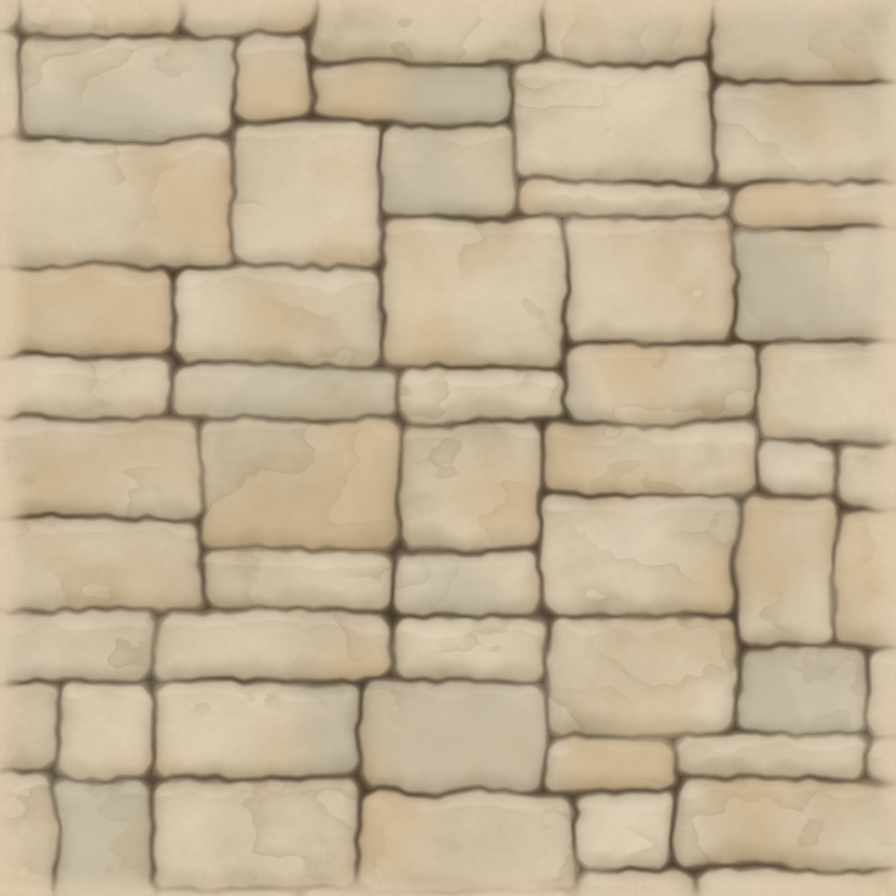
Reproduce this texture procedurally as a WebGL 1 fragment shader.

```glsl
precision highp float;
uniform vec2 u_resolution;

#define GRID vec2(5.0, 9.6)   // average stones across and up
#define SPREAD 0.35           // variation of stone sizes, below 0.5
#define JOINT 0.0024          // half width of the joints
#define CORNER 0.015          // corner radius of the stones
#define WOBBLE 0.010          // slow waviness of the outlines
#define ROUGHNESS 0.005       // fine chipping of the outlines
#define CRAGS 0.42            // strength of the painted ledges
#define BORDER 0.035          // width of the faded margin

const vec3 LIGHT = vec3(0.875, 0.815, 0.715);
const vec3 SHADE = vec3(0.725, 0.660, 0.540);
const vec3 OCHRE = vec3(0.800, 0.675, 0.500);
const vec3 SLATE = vec3(0.700, 0.680, 0.600);
const vec3 UMBER = vec3(0.350, 0.295, 0.225);
const vec3 PAPER = vec3(0.860, 0.790, 0.675);

float hash(vec2 p) {
  vec3 q = fract(p.xyx * 0.1031);
  q += dot(q, q.yzx + 33.33);
  return fract((q.x + q.y) * q.z);
}

float noise(vec2 p) {
  vec2 i = floor(p), f = fract(p);
  f = f * f * (3.0 - 2.0 * f);
  return mix(mix(hash(i), hash(i + vec2(1, 0)), f.x),
             mix(hash(i + vec2(0, 1)), hash(i + vec2(1, 1)), f.x), f.y);
}

float fbm(vec2 p) {
  float sum = 0.0, amp = 0.52;
  for (int k = 0; k < 5; k++) {
    sum += amp * noise(p);
    p = mat2(1.6, 1.2, -1.2, 1.6) * p + 11.7;
    amp *= 0.5;
  }
  return sum;
}

vec2 noise2(vec2 p) {
  return vec2(noise(p), noise(p + 57.3)) - 0.5;
}

float shift(vec2 node) {
  return (hash(node + 41.0) * 2.0 - 1.0) * SPREAD;
}

// Interlocking rectangles: walls through grid nodes alternate in direction
vec4 stoneBounds(vec2 c) {
  float a = shift(c), b = shift(c + vec2(1, 0));
  float d = shift(c + vec2(0, 1)), e = shift(c + vec2(1, 1));
  bool even = mod(c.x + c.y, 2.0) < 0.5;
  vec4 offset = even ? vec4(d, a, b, e) : vec4(a, b, e, d);
  return (vec4(c, c + 1.0) + offset) / vec4(GRID, GRID);
}

float roundedBox(vec2 p, vec4 bounds) {
  vec2 halfSize = 0.5 * (bounds.zw - bounds.xy) - JOINT;
  float r = min(CORNER, min(halfSize.x, halfSize.y));
  vec2 q = abs(p - 0.5 * (bounds.xy + bounds.zw)) - halfSize + r;
  return length(max(q, 0.0)) + min(max(q.x, q.y), 0.0) - r;
}

void main() {
  vec2 uv = gl_FragCoord.xy / u_resolution;
  vec2 p = uv + WOBBLE * noise2(uv * 16.0) + ROUGHNESS * noise2(uv * 65.0);

  // Nearest stone
  vec2 cell = floor(p * GRID), id = cell;
  vec4 bounds = vec4(0.0);
  float dist = 1e3;
  for (int y = -1; y <= 1; y++) {
    for (int x = -1; x <= 1; x++) {
      vec2 c = cell + vec2(x, y);
      vec4 box = stoneBounds(c);
      float d = roundedBox(p, box);
      if (d < dist) { dist = d; id = c; bounds = box; }
    }
  }
  float seed = hash(id + 7.0);
  vec2 s = uv + 9.0 * vec2(seed, hash(id + 19.0));

  // Washes and ledges: soft on one side, crisp on the other
  float wash = fbm(s * 9.0);
  float level = fbm(s * vec2(6.0, 8.5) + 3.0) * 5.0;
  float ramp = fract(level);
  float ledge = ramp * ramp * ramp * (1.0 - smoothstep(0.93, 1.0, ramp));
  ledge *= smoothstep(0.35, 0.65, noise(s * 13.0));
  float grain = noise(uv * 210.0) - 0.5;
  float tone = 0.70 + 0.95 * (wash - 0.5) + 0.18 * (seed - 0.5);
  tone += 0.09 * grain - CRAGS * ledge;

  // Lit upper lip and shaded foot
  float chip = 0.016 * noise(s * 30.0);
  float lip = 1.0 - smoothstep(0.006, 0.011, bounds.w - p.y - chip);
  float foot = 1.0 - smoothstep(0.0, 0.018, p.y - bounds.y - chip);
  tone += 0.24 * lip - 0.34 * foot;
  vec3 color = mix(SHADE, LIGHT, clamp(tone, -0.2, 1.0));

  // Warm and cool stains
  float warm = smoothstep(0.48, 0.78, fbm(s * 7.0 + 31.0));
  float cool = smoothstep(0.45, 0.72, fbm(s * 5.0 + 63.0));
  color = mix(color, OCHRE, 0.45 * warm);
  color = mix(color, SLATE, 0.60 * cool * smoothstep(0.45, 0.85, seed));

  // Joints: a broad soft stain with an uneven dark core
  float pressure = smoothstep(0.15, 0.75, fbm(uv * 11.0 + 5.0));
  float halo = exp(min(dist, 0.0) / 0.007);
  float core = smoothstep(-0.0035, 0.0032, dist);
  color = mix(color, UMBER, halo * (0.16 + 0.20 * pressure));
  color = mix(color, UMBER, core * (0.40 + 0.55 * pressure));
  color *= 1.0 - 0.25 * smoothstep(0.002, 0.007, dist);

  // Faded paper margin
  vec2 inset = min(uv, 1.0 - uv);
  float edge = min(inset.x, inset.y) + 0.03 * (fbm(uv * 12.0) - 0.5);
  float fade = 1.0 - smoothstep(0.0, BORDER, edge);
  color = mix(color, PAPER + 0.02 * grain, 0.85 * fade);
  gl_FragColor = vec4(color, 1.0);
}
```
